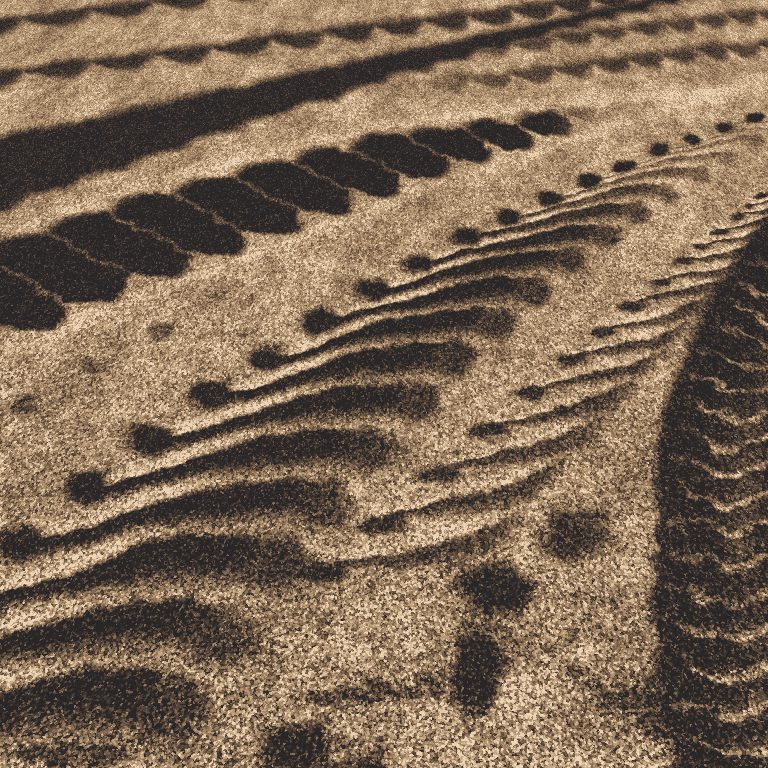
Write a WebGL 1 fragment shader that draws this texture.

```glsl
precision highp float;
// Coarse sand in low sunlight, pressed into receding tyre-tread ridges.
uniform vec2 u_resolution;

vec2 hash2(vec2 c) {
  vec3 h = fract(vec3(c.xyx) * vec3(0.1031, 0.103, 0.0973));
  h += dot(h, h.yzx + 33.33);
  return fract((h.xx + h.yz) * h.zy);
}

// Cellular grains: x = random tone of nearest grain, y = distance to it
vec2 grains(vec2 q) {
  vec2 cell = floor(q), f = fract(q), best = vec2(0.0, 9.0);
  for (int k = 0; k < 9; k++) {
    vec2 o = vec2(mod(float(k), 3.0), floor(float(k) / 3.0)) - 1.0;
    vec2 h = hash2(cell + o);
    float d = length(o + h - f);
    if (d < best.y) best = vec2(fract(h.x * 7.3 + h.y * 3.1), d);
  }
  return best;
}

float waves(vec2 p) {
  float s = 0.0, a = 0.5;
  for (int i = 0; i < 5; i++) {
    s += a * sin(p.x + 1.7 * sin(p.y * 0.8)) * cos(p.y - 0.6 * p.x);
    p = mat2(1.5, 1.1, -1.1, 1.5) * p + 2.3;
    a *= 0.6;
  }
  return s;
}

float band(float y, float low, float high, float soft) {
  return smoothstep(low - soft, low + soft, y) * (1.0 - smoothstep(high - soft, high + soft, y));
}

float glow(float d, float width) { return exp(-d * d / (width * width)); }

float blob(vec2 p, vec2 center, vec2 radius) {
  return 1.0 - smoothstep(0.5, 1.3, length((p - center) / radius));
}

// x = shadow under a curved crest from a to b, y = lit rim above it
vec2 crest(vec2 p, vec2 a, vec2 b, float bulge, float width) {
  float u = (p.x - a.x) / (b.x - a.x);
  float line = mix(a.y, b.y, u) + bulge * u * u * (1.0 - u);
  float depth = (line - p.y) / (width * (0.4 + 0.75 * smoothstep(0.15, 0.75, u)));
  float ends = smoothstep(-0.03, 0.08, u) * (1.0 - smoothstep(0.8, 1.1, u));
  float shadow = smoothstep(-0.1, 0.15, depth) * (1.0 - smoothstep(0.45, 1.4, depth));
  return ends * vec2(shadow, glow(depth + 0.3, 0.38));
}

// Tread count along the receding direction
float treadPhase(float x) {
  return log(max(1.0 - (x - 0.195) / 1.474, 0.05)) / log(0.947);
}

// Scalloped row of small shadows hanging under a line
float scallops(vec2 p, float line, float height) {
  float lobe = abs(sin(3.1416 * treadPhase(p.x + 0.8 * (p.y - line))));
  return band(p.y, line - height * (0.3 + 0.7 * lobe), line, 0.007);
}

// x = shadow, y = highlight of the central chevron tread
vec2 chevrons(vec2 p) {
  vec2 sum = vec2(0.0);
  for (int k = -5; k < 16; k++) {
    float i = float(k), near = pow(0.89, i), size = pow(0.93, i);
    float fade = 1.0 - 0.75 * smoothstep(4.0, 12.0, i);
    vec2 a = vec2(0.195 + 1.474 * (1.0 - pow(0.947, i)), 0.427 + 0.521 * (1.0 - near));
    vec2 b = a + vec2(0.37, 0.07) * size;
    sum = max(sum, fade * crest(p, a, b, 0.17 * near, 0.044 * near * fade));
    sum.x = max(sum.x, blob(p, a, vec2(0.034, 0.021) * size));
    sum.x = max(sum.x, 0.8 * fade * blob(p, b - vec2(0.03, 0.02) * near, vec2(0.04, 0.032) * near));
    vec2 pit = a + vec2(-0.073, 0.096) * near;
    sum.x = max(sum.x, 0.6 * blob(p, pit, vec2(0.018, 0.013) * near) * step(i, 1.0));
    float q = 1.0 - pow(0.88, i);
    vec2 c = vec2(0.482 + 0.625 * q, 0.325 + 0.521 * q);
    vec2 d = c + vec2(0.26, 0.085) * pow(0.9, i);
    float shown = step(-1.5, i);
    sum = max(sum, shown * crest(p, c, d, -0.1 * near, 0.028 * near) * vec2(0.75, 0.8));
    sum.x = max(sum.x, shown * 0.9 * blob(p, c + vec2(0.015, -0.004) * near, vec2(0.036, 0.015) * near));
  }
  return sum;
}

// x = coverage of the right-hand rut, y = its thin lit ribs
vec2 sideRut(vec2 p, float wobble) {
  float up = max(p.y - 0.35, 0.0) / 0.375, down = max(0.25 - p.y, 0.0);
  float inside = p.x - (0.85 + 0.15 * up * up + 0.4 * down * down);
  float v = p.y + 0.36 * min(inside, 0.2 - inside) + 0.006 * wobble;
  float rib = abs(fract(-log(max(0.057 - 0.045 * v, 0.01)) / 0.045) - 0.5);
  float lit = (1.0 - smoothstep(0.02, 0.2, rib)) * smoothstep(0.0, 0.07, inside);
  float floorLight = glow(inside - 0.12, 0.03) * (0.15 + 0.15 * wobble);
  return vec2(smoothstep(-0.01, 0.014, inside), lit * (0.45 + 0.3 * wobble) + floorLight);
}

vec3 sandRamp(float v) {
  vec3 c = mix(vec3(0.16, 0.15, 0.155), vec3(0.35, 0.28, 0.23), smoothstep(0.06, 0.3, v));
  c = mix(c, vec3(0.55, 0.44, 0.33), smoothstep(0.25, 0.5, v));
  c = mix(c, vec3(0.74, 0.62, 0.48), smoothstep(0.45, 0.75, v));
  return mix(c, vec3(0.93, 0.84, 0.72), smoothstep(0.72, 1.05, v));
}

void main() {
  vec2 uv = gl_FragCoord.xy / u_resolution;
  float far = 1.6 - uv.y;
  vec2 ground = vec2((uv.x - 0.5) / far, -log(far));
  float lump = waves(ground * 26.0), rough = waves(ground * 75.0 + 4.0);
  vec2 p = uv + mix(0.017, 0.004, uv.y) * vec2(rough, 0.7 * lump + 0.4 * rough);
  float x = p.x;
  // Chevron ridges and loose foreground hollows
  vec2 tread = chevrons(p);
  float hollows = smoothstep(0.1, 0.5, waves(vec2(x * 11.0, p.y * 24.0)));
  float shade = max(tread.x, 0.75 * hollows * (1.0 - smoothstep(0.08, 0.3, uv.y)));
  shade = max(shade, blob(p, vec2(0.62, 0.13), vec2(0.035, 0.065)));
  shade = max(shade, blob(p, vec2(0.645, 0.23), vec2(0.05, 0.04)));
  shade = max(shade, 0.85 * blob(p, vec2(0.745, 0.305), vec2(0.045, 0.04)));
  shade = max(shade, blob(p, vec2(0.39, 0.025), vec2(0.055, 0.04)));
  // Two deep wheel ruts and the small scalloped rows behind them
  float lowA = 0.72 + 0.38 * x - 0.08 * x * x, lowB = 0.548 + 0.41 * x - 0.05 * x * x;
  float highB = 0.685 + 0.375 * x - 0.19 * x * x;
  float rib = abs(sin(3.1416 * treadPhase(x + 1.1 * (p.y - lowB))));
  float rutB = band(p.y, lowB + 0.026 * (1.0 - rib), highB - 0.01 * (1.0 - rib), 0.007);
  rutB *= (1.0 - smoothstep(0.7, 0.82, x)) * (0.62 + 0.38 * smoothstep(0.0, 0.3, rib));
  shade = max(shade, max(rutB, 0.95 * band(p.y, lowA + 0.007 * rib, 0.822 + 0.215 * x, 0.008)));
  shade = max(shade, 0.85 * max(scallops(p, 0.91 + 0.125 * x, 0.024), scallops(p, 0.975 + 0.14 * x, 0.022)));
  float rows = max(scallops(p, 0.83 + 0.12 * x, 0.022), scallops(p, 0.87 + 0.12 * x, 0.02));
  shade = max(shade, 0.75 * smoothstep(0.45, 0.7, x) * rows);
  // Lit rims and sunlit sand, then the side rut over them
  float rims = glow(p.y - lowB + 0.008, 0.009) + glow(p.y - highB - 0.009, 0.009);
  float tone = 0.6 + 0.08 * uv.y + 0.14 * lump + 0.16 * rough + 0.24 * tread.y + 0.14 * rims;
  tone = mix(tone, 0.07, clamp(shade, 0.0, 1.0));
  vec2 side = sideRut(p, rough);
  tone = mix(tone, 0.07 + side.y * 0.8, side.x);
  // Grain grows coarser toward the viewer, with a few glints in shadow
  vec2 g = grains(ground * 370.0), fine = grains(ground * 610.0 + 9.0);
  float speckle = (g.x - 0.5) * 0.65 + (fine.x - 0.5) * 0.4 - (g.y - 0.4) * 0.25;
  tone += speckle * mix(1.15, 0.45, uv.y) * (0.3 + tone) + 0.3 * pow(fine.x, 9.0) * (1.0 - 0.7 * uv.y);
  gl_FragColor = vec4(sandRamp(tone), 1.0);
}
```
